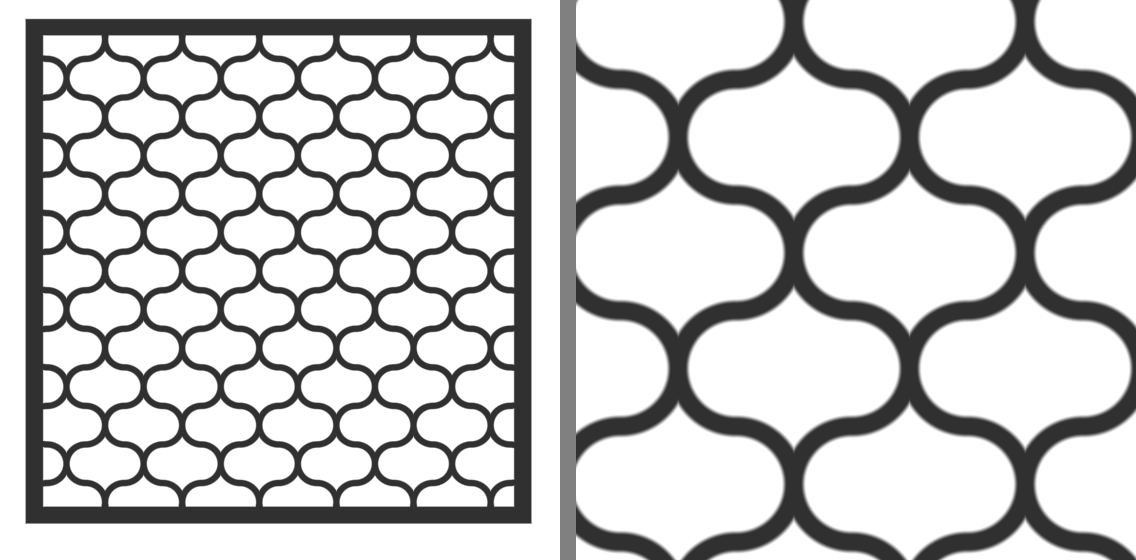
Left, the full canvas; right, a detail of the centre.
Write a Shadertoy shader that draws this pattern.

```glsl
// A square dark frame on white, filled with an ogee lattice of curved lines.
// Each line is a chain of half circles: a checkerboard of square cells holds
// left and right halves in turn, and the distance to the nearest is inked.

float boxDistance(vec2 p, vec2 low, vec2 high) {
    vec2 d = abs(p - 0.5 * (low + high)) - 0.5 * (high - low);
    return length(max(d, 0.0)) + min(max(d.x, d.y), 0.0);
}

// Half circle around the origin, opening away from the given side (-1 or 1)
float halfCircleDistance(vec2 p, float radius, float side) {
    return p.x * side >= 0.0
        ? abs(length(p) - radius)
        : length(vec2(p.x, abs(p.y) - radius));
}

// Distance to the lattice lines, in cells
float latticeDistance(vec2 p) {
    vec2 cell = floor(p + 0.5);
    float nearest = 1.0;
    for (int j = -1; j <= 1; j++) {
        for (int i = -1; i <= 1; i++) {
            vec2 center = cell + vec2(i, j);
            float side = 2.0 * mod(center.x + center.y, 2.0) - 1.0;
            nearest = min(nearest, halfCircleDistance(p - center, 0.5, side));
        }
    }
    return nearest;
}

void mainImage(out vec4 fragColor, in vec2 fragCoord) {
    vec2 uv = fragCoord / iResolution.xy;
    float soft = max(0.0017, 0.7 / iResolution.y);

    // Lattice lines
    float cellSize = 0.06885;
    vec2 firstCenter = vec2(0.1532, 0.8604);
    float lines = latticeDistance((uv - firstCenter) / cellSize) * cellSize - 0.0057;

    // Frame: the lattice shows only through its opening
    float outer = boxDistance(uv, vec2(0.0458, 0.0651), vec2(0.9490, 0.9661));
    float opening = boxDistance(uv, vec2(0.0770, 0.0953), vec2(0.9180, 0.9368));
    float shape = max(outer, min(lines, -opening));

    float ink = 1.0 - smoothstep(-soft, soft, shape);
    fragColor = vec4(mix(vec3(1.0), vec3(0.188), ink), 1.0);
}
```
